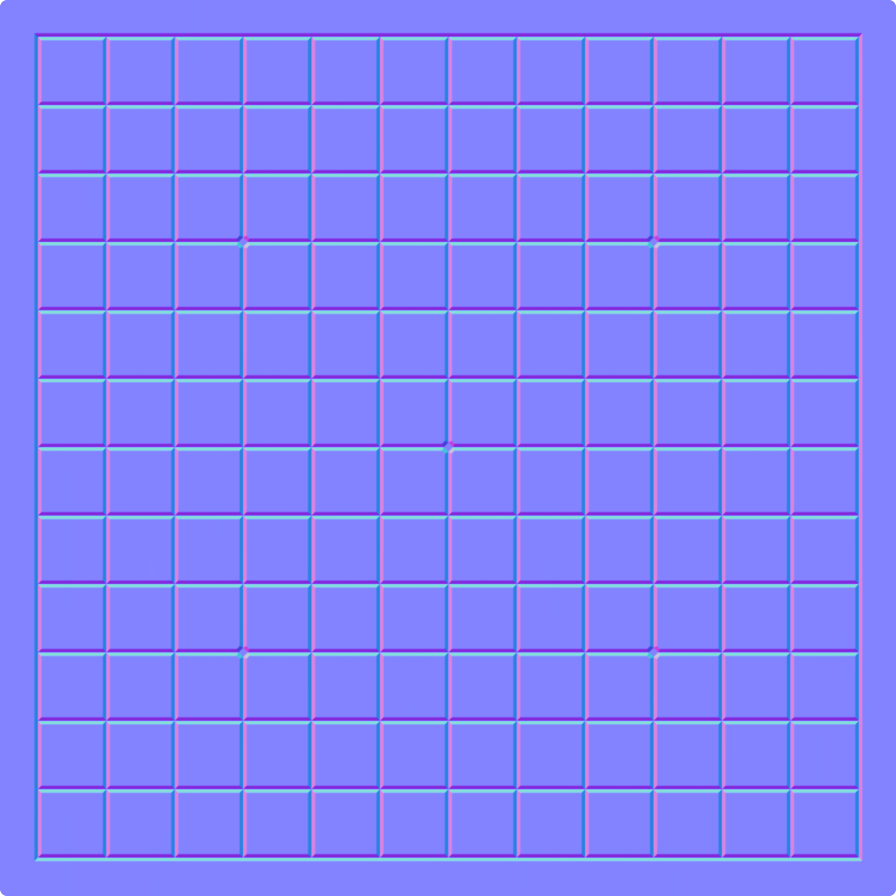
Write a Shadertoy shader that draws this texture map.

```glsl
// Tangent-space normal map of a wooden board engraved with a square grid.
// A height field of V-shaped grooves and five diamond pits is differentiated
// into normals, then faint vertical wood grain tilts the surface.
#define CELLS 12.0          // grid cells per side
#define SPACING 0.07635     // distance between grooves
#define GROOVE 0.0037       // half width of a groove
#define PIT 0.0106          // centre-to-tip size of a diamond pit
#define PIT_STEP 3.0        // pits lie this many cells from the centre
#define SLOPE 1.05          // steepness of the carved walls
#define GRAIN 0.022         // strength of the wood grain
#define CORNER 0.008        // radius of the board corners
#define BIAS 0.014          // lift of the neutral red and green
#define OFFSET vec2(0.0004, 0.0009)

float hash(vec2 p) {
    vec3 q = fract(p.xyx * 0.1031);
    q += dot(q, q.yzx + 33.33);
    return fract((q.x + q.y) * q.z);
}

float noise(vec2 p) {
    vec2 i = floor(p), f = fract(p);
    f = f * f * (3.0 - 2.0 * f);
    vec2 e = vec2(0.0, 1.0);
    return mix(mix(hash(i), hash(i + e.yx), f.x),
               mix(hash(i + e.xy), hash(i + e.yy), f.x), f.y);
}

// Distance to the nearest groove, with square ends at the outer frame
float gridDistance(vec2 p) {
    float last = 0.5 * CELLS;
    vec2 line = SPACING * clamp(floor(p / SPACING + 0.5), -last, last);
    vec2 d = abs(p - line);
    vec2 beyond = abs(p) - SPACING * last;
    return min(max(d.x, beyond.y), max(d.y, beyond.x));
}

// Distance to the centre pit and its four mirrored companions
float pitDistance(vec2 p) {
    vec2 a = abs(p);
    vec2 b = abs(a - SPACING * PIT_STEP);
    return (min(a.x + a.y, b.x + b.y) - PIT) * 0.7071;
}

float height(vec2 p) {
    float groove = gridDistance(p) - GROOVE;
    float pit = max(pitDistance(p), -GROOVE);
    return SLOPE * min(0.0, min(groove, pit));
}

// Thin streaks stretched along the vertical axis
float grain(vec2 uv) {
    float fine = noise(uv * vec2(330.0, 9.0)) - 0.5;
    float broad = noise(uv * vec2(140.0, 5.0) + 71.0) - 0.5;
    float patches = noise(uv * vec2(13.0, 11.0) + 19.0);
    return (fine + 0.6 * broad) * patches;
}

void mainImage(out vec4 fragColor, in vec2 fragCoord) {
    vec2 uv = fragCoord / iResolution.xy;
    vec2 p = uv - 0.5;
    float pixel = 1.0 / min(iResolution.x, iResolution.y);

    // Wall slopes, averaged over a small footprint to soften the edges
    vec2 carved = p - OFFSET;
    float h = max(0.0009, 0.5 * pixel);
    vec2 slope = vec2(0.0);
    for (int i = 0; i < 4; i++) {
        vec2 jitter = (vec2(i & 1, i >> 1) - 0.5) * h;
        vec2 q = carved + jitter;
        slope += vec2(height(q + vec2(h, 0.0)) - height(q - vec2(h, 0.0)),
                      height(q - vec2(0.0, h)) - height(q + vec2(0.0, h)));
    }
    slope /= 8.0 * h;
    slope.x += GRAIN * grain(uv);

    // Encode the normal as colour
    vec3 normal = normalize(vec3(slope, 1.0));
    vec3 color = 0.5 + 0.5 * normal + vec3(BIAS, BIAS, 0.0);

    // Rounded board outline on white
    vec2 edge = abs(p) - 0.5 + CORNER;
    float outside = length(max(edge, 0.0)) - CORNER;
    color = mix(color, vec3(1.0), smoothstep(-0.5 * pixel, 0.5 * pixel, outside));
    fragColor = vec4(color, 1.0);
}
```
